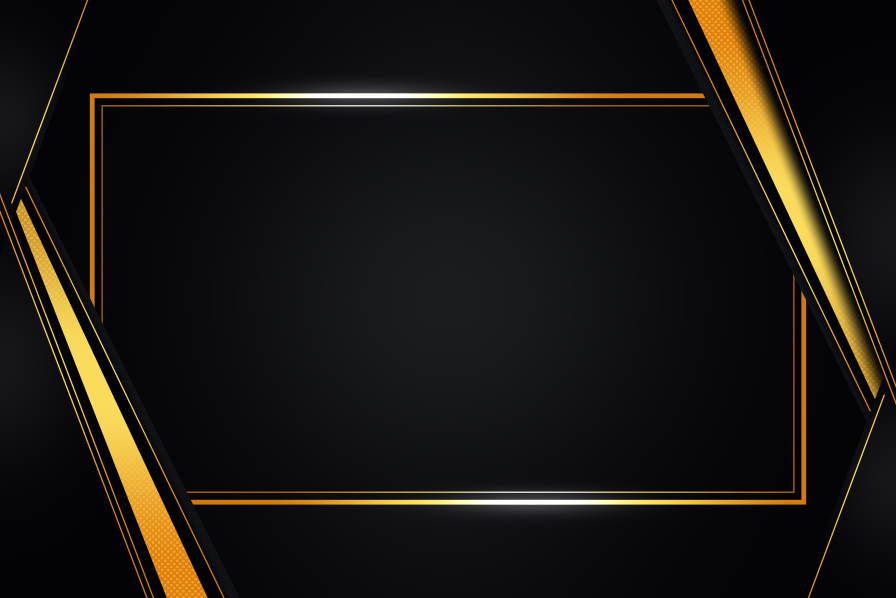
This background is drawn by a Shadertoy shader. Its source:

```glsl
// Black backdrop with a thin gold frame, cut by slanted dark panels with gold trim.
// The layout is symmetric under a half turn, so each side is drawn once in folded
// coordinates, from signed distances to slanted lines and boxes.

const vec3 INK        = vec3(0.012, 0.012, 0.024);
const vec3 GRAPHITE   = vec3(0.094, 0.098, 0.100);
const vec3 PANEL_EDGE = vec3(0.060, 0.065, 0.078);
const vec3 ORANGE     = vec3(0.82, 0.48, 0.07);
const vec3 YELLOW     = vec3(0.98, 0.86, 0.36);
const vec3 WHITE_GOLD = vec3(1.00, 0.99, 0.92);

// Slanted lines: x at mid height, then change of x per unit of y.
const vec2 PANEL_CUT  = vec2(-0.5986, -0.500);
const vec2 TRIM       = vec2(-0.6165, -0.483);
const vec2 BAND_INNER = vec2(-0.6363, -0.468);
const vec2 BAND_OUTER = vec2(-0.6662, -0.391);
const vec2 RAIL_A     = vec2(-0.6836, -0.381);
const vec2 RAIL_B     = vec2(-0.6944, -0.381);
const vec2 UPPER_CUT  = vec2(-0.7904,  0.374);

const vec2  FRAME_OUTER = vec2(0.5996, 0.3438);
const vec2  FRAME_INNER = vec2(0.5801, 0.3242);
const float FRAME_WIDTH = 0.0080;
const float HAIRLINE    = 0.0022;
const float FLARE_X     = -0.1445;
const float DOT_PITCH   = 0.0072;

// Soft coverage of the region where the signed distance is negative.
float cover(float d) {
    return clamp(0.5 - d * iResolution.y, 0.0, 1.0);
}

// Signed distance to a slanted line, positive on its right.
float slant(vec2 p, vec2 line) {
    return (p.x - line.x - line.y * p.y) * inversesqrt(1.0 + line.y * line.y);
}

float hairline(float d) {
    return cover(abs(d) - 0.5 * HAIRLINE);
}

// Rectangular ring lying inside the given half size.
float ring(vec2 p, vec2 halfSize, float width) {
    vec2 d = abs(p) - halfSize;
    return cover(abs(max(d.x, d.y) + 0.5 * width) - 0.5 * width);
}

float glow(vec2 p, vec2 center, vec2 radius) {
    vec2 d = (p - center) / radius;
    return exp(-dot(d, d));
}

vec3 frameGold(float d) {
    vec3 gold = mix(YELLOW, ORANGE, smoothstep(0.16, 0.46, d));
    return mix(WHITE_GOLD, gold, smoothstep(0.04, 0.20, d));
}

vec3 trimGold(float y, float peak) {
    return mix(ORANGE, YELLOW, exp(-pow((y - peak) / 0.17, 2.0)));
}

vec3 bandGold(vec2 p) {
    vec3 gold = mix(vec3(0.88, 0.50, 0.04), YELLOW, smoothstep(-0.46, -0.17, p.y));
    gold = mix(gold, vec3(0.80, 0.58, 0.15), smoothstep(-0.10, 0.16, p.y));
    // Diagonal halftone, faint across the bright middle
    vec2 cell = fract(vec2(p.x + p.y, p.x - p.y) * 0.7071 / DOT_PITCH) - 0.5;
    float dots = 1.0 - smoothstep(0.20, 0.42, length(cell));
    float strength = 0.10 + 0.28 * smoothstep(0.05, 0.25, abs(p.y + 0.15));
    return mix(gold, vec3(1.0, 0.86, 0.42), dots * strength);
}

void mainImage(out vec4 fragColor, in vec2 fragCoord) {
    vec2 p = (fragCoord / iResolution.xy - 0.5) * vec2(1.5, 1.0);
    vec2 side = p.x < 0.0 ? p : -p;
    vec2 rim = p.y > 0.0 ? p : -p;

    // Backdrop
    vec2 boxDist = abs(p) - FRAME_OUTER;
    float outside = cover(-max(boxDist.x, boxDist.y));
    vec3 color = INK + GRAPHITE * glow(p, vec2(0.0), vec2(0.38, 0.36));
    color += 0.022 * outside * exp(-p.x * p.x / 0.10);

    // Frame and its flares
    vec3 rimGold = frameGold(length(rim - vec2(FLARE_X, FRAME_OUTER.y)));
    color = mix(color, rimGold, ring(p, FRAME_OUTER, FRAME_WIDTH));
    color = mix(color, rimGold * 0.85, ring(p, FRAME_INNER, HAIRLINE));
    vec2 flare = vec2(FLARE_X, FRAME_OUTER.y - 0.004);
    color += 0.20 * glow(rim, flare, vec2(0.14, 0.020));

    // Panels
    float upper = slant(side, UPPER_CUT);
    float lowerPanel = cover(slant(side, PANEL_CUT)) * cover(-upper);
    float trim = slant(side, TRIM);
    vec3 panel = mix(INK, PANEL_EDGE, smoothstep(-0.004, 0.012, trim));
    float railSide = cover(slant(side, RAIL_B));
    panel += 0.075 * railSide * glow(side, vec2(-0.75, -0.105), vec2(0.13, 0.17));
    color = mix(color, panel, lowerPanel);

    vec3 corner = INK + 0.075 * glow(side, vec2(-0.75, 0.30), vec2(0.11, 0.13));
    color = mix(color, corner, cover(upper - 0.012));

    // Gold band: crisp on the left, fading into shadow on the right
    float isRight = step(0.0, p.x);
    float outer = slant(side, BAND_OUTER);
    float inner = slant(side, BAND_INNER);
    float tip = cover(0.012 - upper);
    float band = cover(inner) * cover(-outer - 0.016 * isRight) * tip;
    float shade = mix(1.0, smoothstep(-0.017, 0.022, outer), isRight);
    color = mix(color, bandGold(side) * shade, band);

    // Hairline trim
    float below = cover(side.y - 0.1875);
    float rails = max(hairline(slant(side, RAIL_A)), hairline(slant(side, RAIL_B)));
    float lines = max(hairline(trim), rails) * below;
    color = mix(color, trimGold(side.y, -0.10), lines);
    color = mix(color, trimGold(side.y, 0.28), hairline(upper) * cover(0.160 - side.y));

    fragColor = vec4(color, 1.0);
}
```
